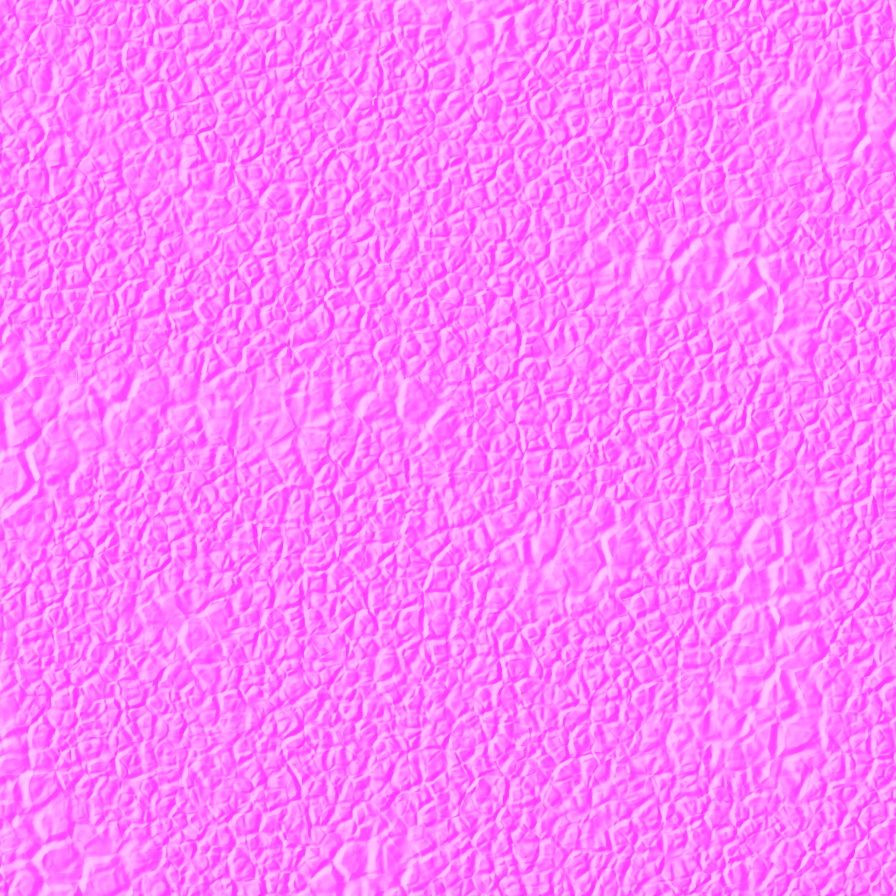
Write a WebGL 1 fragment shader that draws this texture map.

```glsl
precision highp float;
// Pink leather grain: cracked pillows of several sizes, shaded by their slope.
uniform vec2 u_resolution;

const vec2 SLOPE_DIR = vec2(0.92, -0.39); // direction in which rising ground is bright
const float SLOPE_STEP = 0.001;           // half width of the slope sample

vec2 hash2(vec2 cell) {
  vec2 k = vec2(dot(cell, vec2(127.1, 311.7)), dot(cell, vec2(269.5, 183.3)));
  return fract(sin(k) * 43758.545);
}

// Gradient noise, about -0.7 to 0.7
float cornerRamp(vec2 cell, vec2 corner, vec2 f) {
  float angle = 6.28318 * hash2(cell + corner).x;
  return dot(vec2(cos(angle), sin(angle)), f - corner);
}

float gradientNoise(vec2 q) {
  vec2 cell = floor(q);
  vec2 f = q - cell;
  vec2 u = f * f * f * (f * (f * 6.0 - 15.0) + 10.0);
  float low = mix(cornerRamp(cell, vec2(0.0, 0.0), f), cornerRamp(cell, vec2(1.0, 0.0), f), u.x);
  float high = mix(cornerRamp(cell, vec2(0.0, 1.0), f), cornerRamp(cell, vec2(1.0, 1.0), f), u.x);
  return mix(low, high, u.y);
}

// Raised, randomly tilted cells with creases between them
float crackle(vec2 q, float crease) {
  vec2 cell = floor(q);
  vec2 f = q - cell;
  vec2 nearestOffset = vec2(0.0);
  vec2 nearestCell = cell;
  float nearest = 8.0;
  float second = 8.0;
  for (int y = -1; y <= 1; y++) {
    for (int x = -1; x <= 1; x++) {
      vec2 neighbour = vec2(float(x), float(y));
      vec2 offset = f - neighbour - hash2(cell + neighbour);
      float d = length(offset);
      if (d < nearest) {
        second = nearest;
        nearest = d;
        nearestOffset = offset;
        nearestCell = cell + neighbour;
      } else {
        second = min(second, d);
      }
    }
  }
  vec2 tilt = 2.4 * (hash2(nearestCell + 37.0) - 0.5);
  return smoothstep(0.0, crease, second - nearest) * (1.0 + dot(nearestOffset, tilt));
}

// One layer whose slope does not depend on its scale
float grainLayer(vec2 p, float scale, float strength, float crease) {
  return strength * crackle(p * scale + scale, crease) / scale;
}

// 0 in fine grain, 1 in patches of wide, smooth cells
float patchMask(vec2 p) {
  return smoothstep(0.0, 0.42, gradientNoise(p * 6.0 + 11.3));
}

float leatherHeight(vec2 p) {
  vec2 bend = vec2(gradientNoise(p * 30.0), gradientNoise(p * 30.0 + 53.7));
  vec2 q = p + 0.005 * bend;
  float wide = patchMask(p);
  float height = grainLayer(q, 24.0, 0.21 * wide, 0.45);
  height += grainLayer(q, 38.0, 0.20 * (1.0 - 0.5 * wide), 0.45);
  height += grainLayer(q, 68.0, 0.16 * (1.0 - 0.8 * wide), 0.5);
  height += 0.3 * (1.0 - 0.5 * wide) * gradientNoise(p * 95.0) / 95.0;
  return height;
}

float directionalSlope(vec2 p, vec2 stepVector) {
  float rise = leatherHeight(p + stepVector) - leatherHeight(p - stepVector);
  return rise / (2.0 * length(stepVector));
}

void main() {
  vec2 p = gl_FragCoord.xy / min(u_resolution.x, u_resolution.y);
  float slope = directionalSlope(p, SLOPE_DIR * SLOPE_STEP);

  // Soft limit keeps steep creases inside the tonal range
  float shade = slope / sqrt(1.0 + slope * slope);
  float green = 0.49 + 0.30 * shade + 0.03 * patchMask(p);
  gl_FragColor = vec4(1.0, clamp(green, 0.0, 1.0), 1.0, 1.0);
}
```
